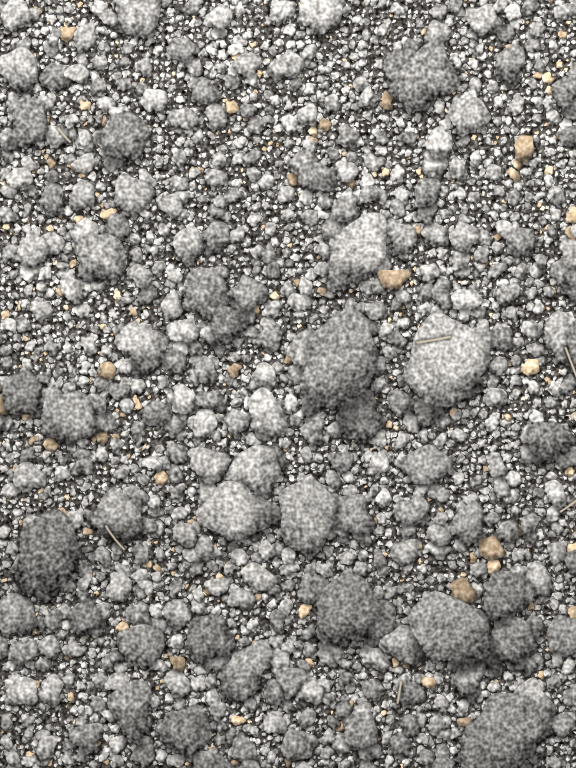
Reproduce this texture procedurally as a WebGL 2 fragment shader.

```glsl
#version 300 es
precision highp float;

uniform vec2 u_resolution;
out vec4 fragColor;

// Sizes are fractions of the canvas width
const int   LAYERS        = 6;
const float FINEST_CELL   = 0.011;
const float CELL_GROWTH   = 1.72;
const vec2  FILL          = vec2(0.96, 0.34);  // finest, coarsest layer
const vec2  ALBEDO        = vec2(0.74, 0.57);  // finest, coarsest layer
const vec2  RADIUS        = vec2(0.22, 0.46);  // range, in cells
const float ALBEDO_SPREAD = 0.26;
const float SHADOW        = 0.50;
const float GRAIN         = 0.46;
const float TAN_SHARE     = 0.05;
const float STRAW_CELL    = 0.30;
const float STRAW_SHARE   = 0.45;
const vec3  SOIL_DARK     = vec3(0.30, 0.285, 0.27);
const vec3  STONE_TINT    = vec3(1.015, 1.0, 0.975);
const vec3  TAN_TINT      = vec3(1.20, 1.06, 0.88);
const vec3  STRAW_COLOR   = vec3(0.80, 0.75, 0.66);
const vec3  LIGHT         = vec3(-0.20, 0.56, 0.80);

vec3 hash3(vec2 p) {
    vec3 q = fract(p.xyx * vec3(0.1031, 0.1030, 0.0973));
    q += dot(q, q.yxz + 33.33);
    return fract((q.xxy + q.yzz) * q.zyx);
}

vec2 gradient(vec2 cell) {
    float a = 6.2832 * hash3(cell + 17.0).x;
    return vec2(cos(a), sin(a));
}

float gradientNoise(vec2 p) {
    vec2 i = floor(p), f = p - i;
    vec2 u = f * f * f * (f * (f * 6.0 - 15.0) + 10.0);
    vec2 e = vec2(0.0, 1.0);
    float low  = mix(dot(gradient(i), f), dot(gradient(i + e.yx), f - e.yx), u.x);
    float high = mix(dot(gradient(i + e), f - e), dot(gradient(i + 1.0), f - 1.0), u.x);
    return mix(low, high, u.y);
}

mat2 rotation(float a) {
    float c = cos(a), s = sin(a);
    return mat2(c, s, -s, c);
}

// One size class of rounded clods, each with a contact shadow
void addClods(inout vec3 color, vec2 p, float cell, float level, float grain, float pixel) {
    float seed = 31.0 + 57.0 * level * float(LAYERS);
    float lump = gradientNoise(p * 4.2 / cell + seed);
    vec2 warp = vec2(gradientNoise(p * 2.3 / cell + seed), gradientNoise(p * 2.3 / cell - seed));
    vec2 bent = p + cell * 0.20 * warp + 0.0025 * grain;
    vec2 home = floor(bent / cell);
    float fill = mix(FILL.x, FILL.y, level) * mix(1.0, 1.35 - 0.6 * p.y, level);

    for (int y = -1; y <= 1; y++)
    for (int x = -1; x <= 1; x++) {
        vec2 id = home + vec2(x, y);
        vec3 place = hash3(id + seed);
        vec3 look = hash3(id + seed + 211.0);
        if (place.z > fill) continue;

        vec2 offset = bent - (id + 0.2 + 0.6 * place.xy) * cell;
        float radius = cell * mix(RADIUS.x, RADIUS.y, look.x);
        vec2 shape = vec2(mix(0.80, 1.0, look.y), mix(1.25, 1.0, look.y));
        mat2 turn = rotation(6.2832 * look.z);
        float dist = length(turn * offset / (radius * shape));
        float drop = length(turn * (offset + vec2(-0.04, 0.16) * radius) / (radius * shape));
        color *= 1.0 - SHADOW * (1.0 - smoothstep(0.80, 1.32, drop));

        // Dome shading with lumps and crumbly grain
        float dome = sqrt(max(0.0, 1.0 - dist * dist));
        float lit = dot(vec3(offset / radius, dome), LIGHT) + 0.55 * lump;
        float shade = mix(0.50, 1.12, smoothstep(-0.45, 1.0, lit));
        float tone = mix(ALBEDO.x, ALBEDO.y, level) + ALBEDO_SPREAD * (fract(look.z * 7.0 + place.x) - 0.5);
        float isTan = step(1.0 - TAN_SHARE, fract(look.y * 13.0 + place.y)) * step(level, 0.7);
        vec3 stone = tone * shade * mix(STONE_TINT, TAN_TINT, isTan);
        stone += GRAIN * grain * mix(1.0, 0.6, isTan);

        float edge = 0.9 * pixel / radius;
        color = mix(color, stone, 1.0 - smoothstep(1.0 - edge, 1.0 + edge, dist));
    }
}

// Sparse, slightly curved dry stalks
void addStraws(inout vec3 color, vec2 p, float pixel) {
    vec2 id = floor(p / STRAW_CELL);
    vec3 place = hash3(id + 401.0);
    vec3 look = hash3(id + 523.0);
    if (place.z > STRAW_SHARE) return;
    vec2 q = rotation(6.2832 * look.x) * (p - (id + 0.3 + 0.4 * place.xy) * STRAW_CELL);
    float halfLength = mix(0.012, 0.030, look.y);
    q.y += 6.0 * (look.z - 0.5) * q.x * q.x;
    q.x -= clamp(q.x, -halfLength, halfLength);
    float dist = length(q) - 0.0018;
    color *= 1.0 - 0.4 * (1.0 - smoothstep(0.0, 0.006, dist));
    color = mix(color, STRAW_COLOR, 1.0 - smoothstep(-pixel, pixel, dist));
}

void main() {
    vec2 p = gl_FragCoord.xy / u_resolution.x;
    float pixel = 1.0 / u_resolution.x;
    float height = gl_FragCoord.y / u_resolution.y;
    float grain = 0.65 * gradientNoise(p * 175.0) + 0.60 * gradientNoise(p * 95.0 + 40.0);

    vec3 color = SOIL_DARK + GRAIN * grain;
    for (int i = 0; i < LAYERS; i++) {
        float level = float(i) / float(LAYERS - 1);
        addClods(color, p, FINEST_CELL * pow(CELL_GROWTH, float(i)), level, grain, pixel);
    }
    addStraws(color, p, pixel);

    // Broad patches and a lighter far end
    color *= mix(0.96, 1.14, height) + 0.12 * gradientNoise(p * 4.0 + 9.0);
    fragColor = vec4(clamp(color, 0.0, 1.0), 1.0);
}
```
